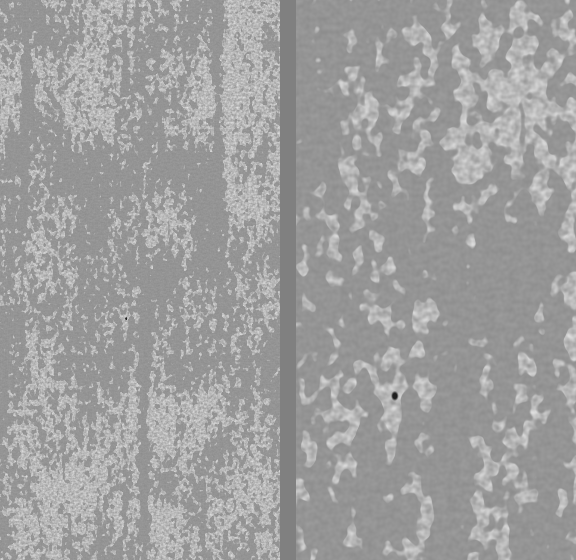
Left: the whole. Right: its middle third, enlarged.
This texture is drawn by a WebGL 1 fragment shader. Its source:

```glsl
precision highp float;
// Worn grey board with pale, crackled paint flakes in vertical streaks.
uniform vec2 u_resolution;

vec2 gradientAt(vec2 cell) {
  float h = fract(sin(dot(cell, vec2(127.1, 311.7))) * 43758.5453);
  return vec2(cos(6.2832 * h), sin(6.2832 * h));
}

float gradientNoise(vec2 p) {
  vec2 i = floor(p), f = fract(p);
  vec2 u = f * f * f * (f * (f * 6.0 - 15.0) + 10.0);
  float a = dot(gradientAt(i), f);
  float b = dot(gradientAt(i + vec2(1.0, 0.0)), f - vec2(1.0, 0.0));
  float c = dot(gradientAt(i + vec2(0.0, 1.0)), f - vec2(0.0, 1.0));
  float d = dot(gradientAt(i + 1.0), f - 1.0);
  return mix(mix(a, b, u.x), mix(c, d, u.x), u.y);
}

// Bare vertical groove between two heights, with a slight wobble.
float groove(vec2 p, float x, float low, float high) {
  float offset = (p.x - x + 0.008 * gradientNoise(vec2(x * 50.0, p.y * 4.0))) / 0.014;
  float span = smoothstep(low, low + 0.15, p.y) * (1.0 - smoothstep(high - 0.15, high, p.y));
  return exp(-offset * offset) * span;
}

// Broad variation in how much paint survives.
float paintCover(vec2 p) {
  float cover = -0.17;
  cover += 0.65 * gradientNoise(p * vec2(5.0, 3.5) + 3.7);
  cover += 0.40 * gradientNoise(p * vec2(11.0, 8.0) + 21.3);
  cover += 0.38 * smoothstep(0.74, 0.84, p.x) * smoothstep(1.05, 1.3, p.y);
  cover += 0.24 * (1.0 - smoothstep(0.35, 0.8, p.y));
  cover += 0.10 * smoothstep(1.4, 1.7, p.y);
  cover -= 0.7 * groove(p, 0.095, 1.15, 2.1);
  cover -= 0.9 * groove(p, 0.775, 1.2, 2.2);
  cover -= 0.9 * groove(p, 0.515, -0.2, 0.95);
  return cover;
}

void main() {
  vec2 p = gl_FragCoord.xy / u_resolution.x;

  // Ragged flakes, drawn out along the vertical grain
  float streaks = 0.55 * gradientNoise(p * vec2(32.0, 4.5) + 8.2)
                + 0.30 * gradientNoise(p * vec2(60.0, 14.0) + 51.6);
  float grains = 0.85 * gradientNoise(p * vec2(44.0, 33.0) + 14.9)
               + 0.65 * gradientNoise(p * vec2(88.0, 68.0) + 70.4);
  float flake = smoothstep(-0.08, 0.13, paintCover(p) + streaks + grains);

  // Fine fibres in the ground, crackle in the paint
  float fibre = gradientNoise(p * vec2(70.0, 130.0) + 33.1);
  float grit = gradientNoise(p * 190.0 + 5.5);
  float crackle = gradientNoise(p * vec2(95.0, 110.0) + 90.8);
  float ground = 0.580 + 0.03 * fibre + 0.03 * grit;
  float paint = 0.725 + 0.17 * crackle + 0.10 * grit;
  float shade = mix(ground, paint, flake);

  // Single dark speck
  float speck = length((p - vec2(0.451, 0.862)) * vec2(1.0, 0.75));
  shade = mix(0.12, shade, smoothstep(0.002, 0.005, speck));

  gl_FragColor = vec4(vec3(shade), 1.0);
}
```
